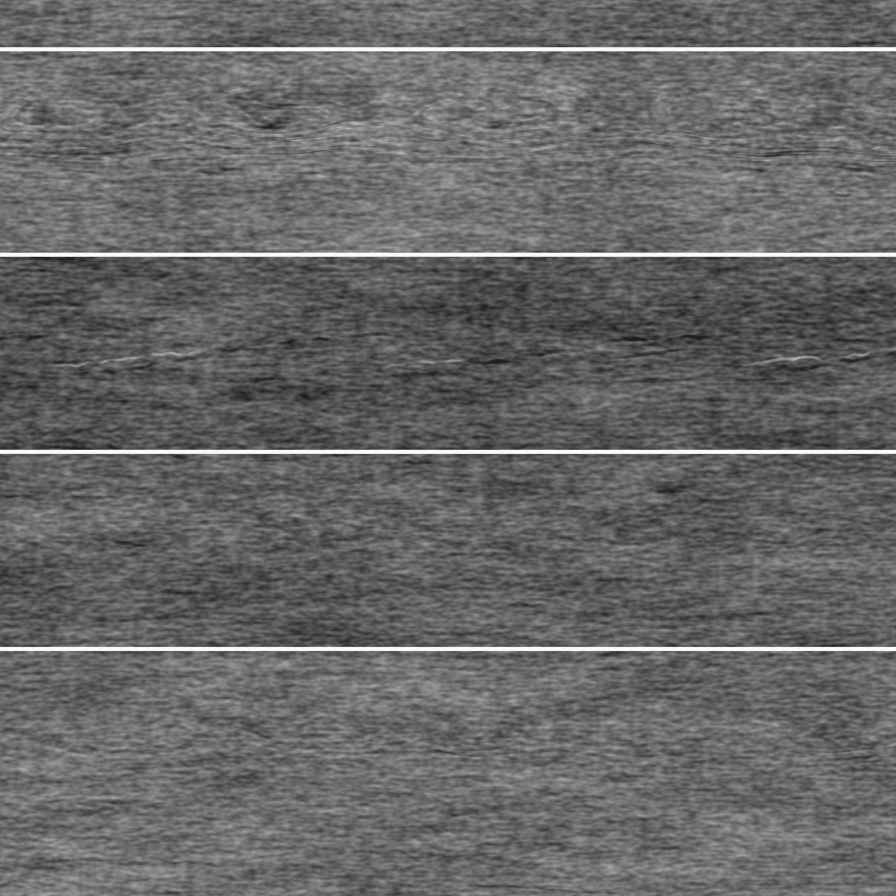
A three.js fragment shader for this texture:

```glsl
// Five wide charcoal-grey wood planks with fine grain, knots and cracks, split by thin white seams.
#define SEAM_START 0.2757
#define PLANK_PITCH 0.22
#define TOP_EXTRA 0.0093
#define SEAM_HALF 0.0023
#define EDGE_SOFT 0.0008
#define FIBRE_GAIN 0.17
#define GRAIN_GAIN 0.13
#define CLOUD_GAIN 0.09
#define RING_GAIN 0.16
#define CRACK_GAIN 0.15
#define SEAM_COLOR vec3(0.98)

varying vec2 vUv;

float hash(vec2 p) {
  vec3 q = fract(p.xyx * vec3(0.1031, 0.1030, 0.0973));
  q += dot(q, q.yzx + 33.33);
  return fract((q.x + q.y) * q.z);
}

float cornerSlope(vec2 cell, vec2 offset) {
  float angle = 6.2832 * hash(cell);
  return dot(vec2(cos(angle), sin(angle)), offset);
}

// Gradient noise, centred on zero
float noise(vec2 p) {
  vec2 i = floor(p), f = fract(p);
  vec2 w = f * f * f * (f * (f * 6.0 - 15.0) + 10.0);
  vec2 e = vec2(1.0, 0.0);
  return mix(mix(cornerSlope(i, f), cornerSlope(i + e, f - e), w.x),
             mix(cornerSlope(i + e.yx, f - e.yx), cornerSlope(i + 1.0, f - 1.0), w.x), w.y);
}

float seamHeight(float k) {
  return SEAM_START + PLANK_PITCH * k + TOP_EXTRA * step(2.5, k);
}

// x: mean tone, y: strength of the ring figure
vec2 plankLook(float plank) {
  if (plank < 0.5) return vec2(0.425, 0.75);
  if (plank < 1.5) return vec2(0.378, 0.45);
  if (plank < 2.5) return vec2(0.338, 0.2);
  if (plank < 3.5) return vec2(0.448, 1.0);
  return vec2(0.415, 0.0);
}

// Tapered, wavering, broken line along the grain
float crack(vec2 p, vec2 start, vec2 run, float width) {
  float t = (p.x - start.x) / run.x;
  float seed = start.y * 91.0 + start.x * 37.0;
  float waver = 0.006 * noise(vec2(p.x * 18.0, seed)) + 0.003 * noise(vec2(p.x * 75.0, seed));
  float taper = smoothstep(0.0, 0.25, t) * (1.0 - smoothstep(0.75, 1.0, t));
  float broken = smoothstep(-0.3, 0.15, noise(vec2(p.x * 35.0, seed + 7.3)));
  float d = abs(p.y - start.y - run.y * t - waver);
  return taper * broken * (1.0 - smoothstep(width * 0.25, width, d));
}

void main() {
  vec2 uv = vUv;

  // Plank index, its span and the nearest seam
  float plank = 0.0, low = 0.0, seamDist = 1.0;
  for (int k = 0; k < 4; k++) {
    float y = seamHeight(float(k));
    if (uv.y > y) { plank += 1.0; low = y; }
    seamDist = min(seamDist, abs(uv.y - y));
  }
  float high = plank > 3.5 ? 1.0 : seamHeight(plank);
  vec2 look = plankLook(plank);
  vec2 shift = vec2(plank * 17.3, plank * 41.7);

  // Growth height: knots raise it so that grain lines close around them
  float growth = uv.y + 0.018 * noise(uv * vec2(3.0, 9.0) + shift);
  float nearKnot = 0.0, eye = 0.0;
  bool wide = plank > 2.5;
  vec2 knotSize = wide ? vec2(0.115, 0.034) : vec2(0.062, 0.020);
  for (int i = 0; i < 5; i++) {
    float n = float(i), jitter = hash(vec2(n + 3.0, plank + 11.0)) - 0.5;
    vec2 knot = vec2(wide ? 0.06 + 0.25 * n : 0.12 + 0.2 * n + 0.06 * jitter,
                     mix(low, high, 0.62 + 0.06 * jitter));
    vec2 d = (uv - knot) / knotSize;
    d += 0.35 * vec2(noise(uv * vec2(14.0, 30.0) + shift), noise(uv * vec2(12.0, 40.0) - shift));
    float bump = exp(-dot(d, d)) * look.y;
    growth += bump * knotSize.y * 2.2;
    nearKnot += exp(-0.45 * dot(d, d)) * look.y;
    eye += exp(-45.0 * dot(d, d)) * look.y;
  }

  // Clouds, grain and fibres, from broad to fine
  float cloud = noise(uv * vec2(3.5, 11.0) + shift) + 0.7 * noise(uv * vec2(7.0, 34.0) + shift);
  float grain = noise(vec2(uv.x * 9.0, growth * 75.0) + shift)
              + 0.7 * noise(vec2(uv.x * 24.0, growth * 140.0) - shift);
  float fibre = noise(uv * vec2(55.0, 215.0) + shift) + 0.7 * noise(uv * vec2(130.0, 250.0) - shift);
  float streak = smoothstep(0.18, 0.5, noise(vec2(uv.x * 11.0, growth * 120.0) + shift + 60.0));
  float patchy = smoothstep(-0.25, 0.3, noise(uv * vec2(4.0, 14.0) - shift));
  float ring = noise(vec2(uv.x * 5.0, growth * 105.0) + shift + 9.0);
  float paleRing = pow(max(1.0 - 3.5 * abs(ring), 0.0), 2.0);

  float tone = look.x + CLOUD_GAIN * cloud + GRAIN_GAIN * grain * 0.8 + FIBRE_GAIN * fibre;
  tone -= 0.11 * streak * patchy;
  tone += RING_GAIN * min(nearKnot, 1.0) * (0.5 * ring + 0.6 * paleRing * (0.6 + fibre) - 0.09);
  tone -= 0.14 * min(eye, 1.0);
  tone -= 0.07 * exp(-seamDist / 0.006);

  // Long slanted splits of the darkest plank, with pale edges
  float dark = 0.0, pale = 0.0;
  for (int i = 0; i < 3; i++) {
    float x = 0.04 + 0.38 * float(i);
    dark += crack(uv, vec2(x, 0.574), vec2(0.25, 0.040), 0.0034);
    dark += 0.8 * crack(uv, vec2(x - 0.15, 0.616), vec2(0.20, 0.012), 0.0028);
    pale += crack(uv, vec2(x, 0.592), vec2(0.22, 0.018), 0.0024);
  }

  // Short scattered cracks on all planks
  for (int i = 0; i < 16; i++) {
    float n = float(i);
    vec2 start = vec2(hash(vec2(n, 5.0)), 0.03 + 0.058 * n + 0.02 * hash(vec2(n, 8.0)));
    vec2 run = vec2(0.05 + 0.13 * hash(vec2(n, 2.0)), 0.02 * (hash(vec2(n, 4.0)) - 0.5));
    float mark = crack(uv, start, run, 0.0028);
    if (mod(n, 4.0) > 2.5) pale += 0.5 * mark; else dark += 0.8 * mark;
  }
  tone += CRACK_GAIN * (1.4 * min(pale, 1.0) - min(dark, 1.0));

  // White seams over the wood
  float seam = 1.0 - smoothstep(SEAM_HALF - EDGE_SOFT, SEAM_HALF + EDGE_SOFT, seamDist);
  gl_FragColor = vec4(mix(vec3(clamp(tone, 0.12, 0.8)), SEAM_COLOR, seam), 1.0);
}
```
